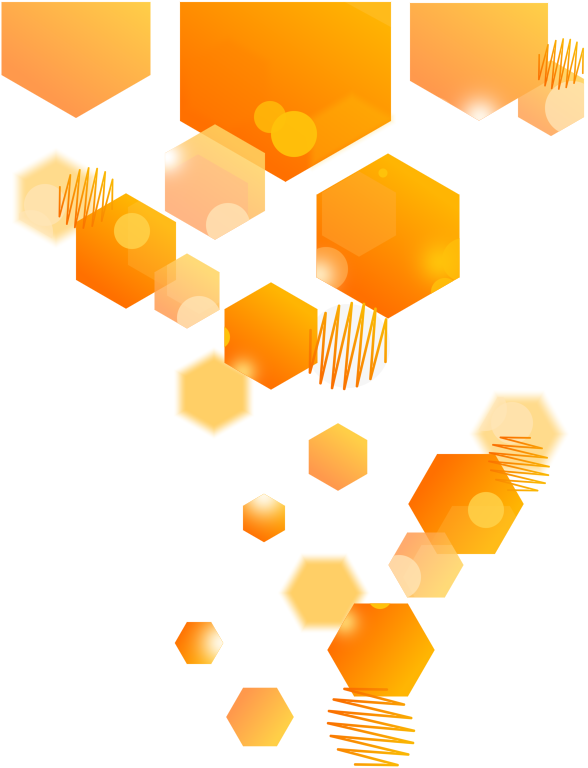
A Shadertoy shader for this background:

```glsl
// Clusters of glowing orange hexagons, pale discs and zigzag scribbles on white.

vec3 col = vec3(1.0);   // running colour of the pixel
float edge;             // half width of a smooth edge, in design units

const vec3 GOLD = vec3(1.0, 0.76, 0.04);
const vec3 CREAM = vec3(1.0, 0.9, 0.72);
const vec3 HONEY = vec3(1.0, 0.81, 0.4);

// Hexagon with upright sides; a is the centre-to-side distance.
float hexagon(vec2 q, float a) {
    q = abs(q);
    return max(q.x, dot(q, vec2(0.5, 0.866))) - a;
}

float disc(vec2 q, float r) { return length(q) - r; }

void paint(vec3 c, float d, float soft, float alpha) {
    col = mix(col, c, alpha * smoothstep(soft, -soft, d));
}

void glow(vec3 c, vec2 q, float r, float clip) {
    paint(c, clip, edge, exp(-dot(q, q) / (r * r)));
}

// Diagonal ramps, darkest at the lower left.
float ramp(vec2 q, float a) {
    return clamp(0.5 + dot(q, vec2(0.33, -0.46)) / a, 0.0, 1.0);
}
vec3 fire(vec2 q, float a) {
    return mix(vec3(1.0, 0.44, 0.0), vec3(1.0, 0.71, 0.01), ramp(q, a));
}
vec3 peach(vec2 q, float a) {
    return mix(vec3(1.0, 0.6, 0.3), vec3(1.0, 0.81, 0.28), ramp(q, a));
}

// Slanted zigzag whose corners lie on a circle.
void scribble(vec2 q, float r, float width) {
    float d = 1e3;
    vec2 a = vec2(0.0);
    for (int i = 0; i < 14; i++) {
        float u = mix(-0.93, 0.93, float(i) / 13.0);
        float side = i % 2 == 0 ? 1.0 : -1.0;
        float h = side * sqrt(1.0 - u * u);
        vec2 b = r * vec2(u + 0.16 * h, -h);
        if (i > 0) {
            vec2 ab = b - a;
            float t = clamp(dot(q - a, ab) / dot(ab, ab), 0.0, 1.0);
            d = min(d, length(q - a - ab * t) - width);
        }
        a = b;
    }
    paint(fire(q, r) * vec3(0.98, 1.0, 1.0), d, edge, 1.0);
}

// Cluster around a mid-sized hexagon: blurred hexagon, discs, small hexagon.
void discCluster(vec2 q) {
    vec2 s = q - vec2(-70, -53);
    float d = hexagon(s, 37.0);
    paint(HONEY, d, 8.0, 0.75);
    paint(CREAM, max(disc(s - vec2(-11, 7), 21.0), d), edge, 0.7);
    paint(CREAM, max(disc(s - vec2(-25, 34), 22.0), d), edge, 0.7);

    d = hexagon(q, 50.0);
    paint(fire(q, 50.0), d, edge, 1.0);
    paint(HONEY, max(d, hexagon(q - vec2(52, -15), 50.0)), edge, 0.22);
    paint(vec3(1.0, 0.83, 0.3), disc(q - vec2(6, -20), 18.0), edge, 0.8);

    s = q - vec2(61, 40);
    d = hexagon(s, 32.5);
    paint(peach(s, 32.0), d, edge, 0.82);
    paint(CREAM, max(d, hexagon(s - vec2(12, -14), 32.0)), edge, 0.2);
    paint(CREAM, max(d, disc(s - vec2(12, 27), 22.0)), edge, 0.75);
    scribble(q - vec2(-40, -53), 30.0, 0.9);
}

// Cluster with a large scribble and a trail of smaller hexagons.
void scribbleCluster(vec2 q) {
    paint(HONEY, hexagon(q - vec2(-57, 57), 34.0), 7.0, 1.0);
    float d = hexagon(q, 46.5);
    paint(fire(q, 46.0), d, edge, 1.0);
    glow(HONEY, q - vec2(-28, 36), 14.0, d);
    paint(GOLD, max(d, disc(q - vec2(-53, 1), 12.0)), edge, 1.0);
    scribble(q - vec2(77, 10), 43.0, 1.3);

    vec2 s = q - vec2(67, 121);
    paint(peach(s, 29.0), hexagon(s, 29.3), edge, 1.0);
    s = q - vec2(-7, 182);
    d = hexagon(s, 21.0);
    paint(fire(s, 24.0), d, edge, 1.0);
    glow(vec3(1.0, 0.97, 0.9), s - vec2(0, -23), 21.0, d);
}

// Big hexagons along the top, cut by the upper margin.
void topRow(vec2 p) {
    float cut = 2.0 - p.y;
    vec2 q = p - vec2(76, 32);
    paint(peach(q, 75.0), max(hexagon(q, 74.5), cut), edge, 1.0);

    q = p - vec2(285.5, 60);
    float d = max(hexagon(q, 105.5), cut);
    paint(fire(q, 105.0), d, edge, 1.0);
    paint(vec3(1.0, 0.5, 0.0), max(d, hexagon(p - vec2(228, 85), 40.0)), 6.0, 0.3);
    paint(GOLD, max(d, hexagon(p - vec2(352, 142), 41.0)), 6.0, 0.35);
    paint(HONEY, max(d, dot(p - vec2(345, 2), vec2(-0.48, 0.88))), edge, 0.25);
    paint(GOLD, disc(p - vec2(270, 117), 16.0), edge, 0.75);
    paint(GOLD, disc(p - vec2(294, 134), 23.0), edge, 0.95);

    q = p - vec2(551, 98);
    d = max(hexagon(q, 33.0), p.x - 584.0);
    paint(mix(peach(q, 33.0), CREAM, 0.3), d, edge, 1.0);
    paint(CREAM, max(d, disc(p - vec2(572, 108), 27.0)), edge, 0.75);

    q = p - vec2(479, 41);
    d = max(hexagon(q, 64.0), 8.0 - p.y) - 5.0;
    paint(peach(q, 75.0), d, edge, 1.0);
    paint(CREAM, max(d, disc(p - vec2(435, 117), 20.0)), edge, 0.3);
    glow(vec3(1.0, 0.96, 0.9), p - vec2(480, 118), 20.0, d);
    scribble(p - vec2(561, 64), 25.0, 0.8);
}

// Translucent hexagon and the large hexagon of the second row.
void secondRow(vec2 p) {
    vec2 q = p - vec2(215, 182);
    float d = hexagon(q, 50.0);
    paint(mix(peach(q, 50.0), CREAM, 0.25), d, edge, 0.85);
    paint(vec3(1.0, 0.7, 0.55), max(d, hexagon(q - vec2(-17, 30), 50.0)), edge, 0.4);
    paint(CREAM, max(d, disc(p - vec2(228, 225), 22.0)), edge, 0.75);
    glow(vec3(1.0), p - vec2(167, 157), 16.0, d);

    q = p - vec2(388, 236);
    d = hexagon(q, 71.5);
    paint(fire(q, 71.0), d, edge, 1.0);
    paint(vec3(1.0, 0.68, 0.25), hexagon(p - vec2(359, 214), 37.0), edge, 0.4);
    paint(vec3(1.0, 0.75, 0.4), max(d, disc(p - vec2(326, 269), 22.0)), edge, 0.5);
    glow(CREAM, p - vec2(319, 275), 17.0, d);
    glow(GOLD, p - vec2(440, 262), 20.0, d);
    paint(GOLD, max(d, disc(p - vec2(464, 260), 22.0)), edge, 0.65);
    paint(GOLD, max(d, disc(p - vec2(445, 292), 14.0)), edge, 0.8);
    paint(GOLD, disc(p - vec2(383, 173), 4.5), edge, 1.0);
}

void mainImage(out vec4 fragColor, in vec2 fragCoord) {
    // Design space: 768 units high, y pointing down.
    float unit = 768.0 / iResolution.y;
    edge = 0.7 * unit;
    vec2 p = vec2(fragCoord.x, iResolution.y - fragCoord.y) * unit;

    topRow(p);
    secondRow(p);
    paint(vec3(0.965), disc(p - vec2(348, 346), 42.0), edge, 1.0);

    // Each cluster appears upright, then again turned by a quarter.
    vec2 turned = p - vec2(466, 504);
    discCluster(p - vec2(126, 251));
    discCluster(vec2(turned.y, -turned.x));
    turned = p - vec2(381, 650);
    scribbleCluster(p - vec2(271, 336));
    scribbleCluster(vec2(turned.y, -turned.x));

    fragColor = vec4(col, 1.0);
}
```
